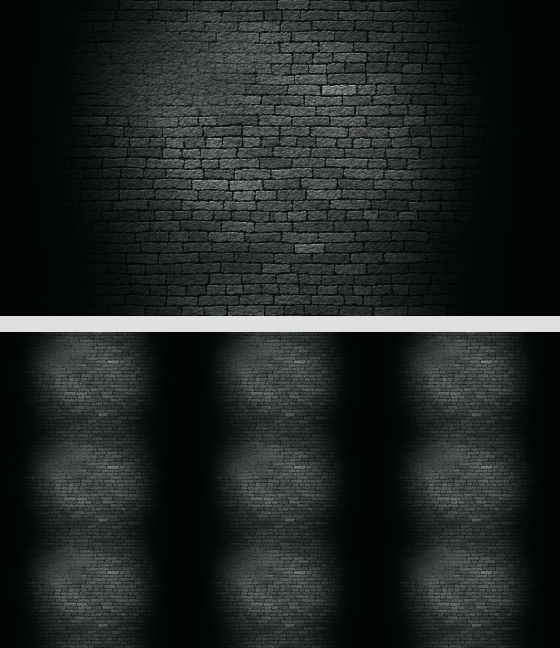
Top, the tile; bottom, the same tile 3 across and 3 down.
Write a WebGL 1 fragment shader that draws this texture.

```glsl
precision highp float;
// Dark, worn brick wall with header courses, rough relief and a pool of light.

#define ROWS 30.0          // courses up the canvas
#define COLS 15.0          // stretcher bricks across
#define ASPECT 1.77778     // width to height of the tile
#define JOINT 0.075        // half joint width, in courses
#define CORNER 0.14        // brick corner radius, in courses
#define SPLIT_CHANCE 0.13  // share of stretchers cut in two
#define ROUGHNESS 1.5      // strength of the surface relief
#define BRICK_TONE 0.29
#define MORTAR_TONE 0.075
#define SHADOW_COLOR vec3(0.004, 0.017, 0.018)
#define TAU 6.2831853

uniform vec2 u_resolution;

float hash(vec2 p) {
  vec3 q = fract(p.xyx * vec3(0.1031, 0.1030, 0.0973));
  q += dot(q, q.yzx + 33.33);
  return fract((q.x + q.y) * q.z);
}

// Distance to the nearest scattered point; wraps after "period" cells.
float cellular(vec2 uv, vec2 period) {
  vec2 p = uv * period;
  float nearest = 2.0;
  for (int j = -1; j <= 1; j++) {
    for (int i = -1; i <= 1; i++) {
      vec2 offset = vec2(float(i), float(j));
      vec2 cell = mod(floor(p) + offset, period);
      vec2 point = offset + vec2(hash(cell), hash(cell + 317.0));
      nearest = min(nearest, length(point - fract(p)));
    }
  }
  return nearest;
}

// Layered sines with whole frequencies, so they wrap.
float waves(vec2 uv) {
  vec2 t = uv * TAU;
  return 0.5 * sin(3.0 * t.x + 2.0 * t.y + 1.0)
       + 0.3 * sin(5.0 * t.x - 7.0 * t.y + sin(4.0 * t.x))
       + 0.2 * sin(13.0 * t.x + 9.0 * t.y + 2.0 * sin(6.0 * t.y));
}

// Offset of a joint from its regular place, in bricks.
float jointShift(float index, float count, float row) {
  return 0.24 * hash(vec2(mod(index, count), row + 41.0));
}

// x: distance inside the brick, in courses; yz: brick identity.
vec3 brickAt(vec2 uv) {
  vec2 q = uv * ROWS * vec2(ASPECT, 1.0);
  q += vec2(0.12, 0.13) * vec2(waves(uv.yx + 0.3), waves(uv));
  float row = mod(floor(q.y), ROWS);
  float header = 1.0 - step(0.5, abs(mod(row, 7.0) - 2.0));
  float count = COLS * (1.0 + header);
  float brickLength = ROWS * ASPECT / count;

  float x = q.x / brickLength + 0.5 * mod(row, 2.0) + 0.35 * hash(vec2(row, 7.0));
  float index = floor(x);
  index -= step(fract(x), jointShift(index, count, row));
  float left = index + jointShift(index, count, row);
  float right = index + 1.0 + jointShift(index + 1.0, count, row);
  vec2 id = vec2(mod(index, count), row);

  // Some stretchers are cut into two short bricks.
  if (header < 0.5 && hash(id + 91.0) < SPLIT_CHANCE) {
    float middle = 0.5 * (left + right);
    if (x < middle) right = middle;
    else { left = middle; id.x += 60.0; }
  }
  vec2 inset = vec2(min(x - left, right - x) * brickLength,
                    0.5 - abs(fract(q.y) - 0.5)) - JOINT;
  float rounded = CORNER - length(max(CORNER - inset, 0.0));
  return vec3(min(min(inset.x, inset.y), rounded), id);
}

// Coating that hides the joints, mostly at the upper left.
float coating(vec2 uv) {
  vec2 c = cos(TAU * (uv - vec2(0.31, 0.78)));
  return smoothstep(1.25, 1.9, c.x + c.y + 0.3 * waves(uv * 2.0));
}

// x: surface height, y: brick coverage, z: grain.
vec3 surface(vec2 uv) {
  float coarse = 1.0 - cellular(uv, vec2(84.0, 66.0));
  float fine = 1.0 - cellular(uv, vec2(190.0, 138.0));
  float grain = 0.45 * coarse + 0.55 * fine;
  float edge = brickAt(uv).x + 0.16 * (grain - 0.55);
  float soft = max(0.07, 0.7 * ROWS / u_resolution.y);
  float cover = mix(smoothstep(-soft, soft, edge), 1.0, 0.8 * coating(uv));
  return vec3(0.32 * cover + 0.5 * grain, cover, grain);
}

// Pool of light that fades to the sides and corners.
float lightPool(vec2 uv) {
  float across = 0.5 - 0.5 * cos(TAU * (uv.x + 0.01));
  float upward = 0.5 + 0.5 * cos(TAU * (uv.y - 0.6));
  return smoothstep(0.02, 0.86, across * (0.56 + 0.44 * upward));
}

void main() {
  vec2 uv = gl_FragCoord.xy / u_resolution;
  vec3 here = surface(uv);
  float above = surface(uv + vec2(-0.0008, 0.0034)).x;
  float relief = clamp(ROUGHNESS * (here.x - above), -0.6, 0.7);

  // Tone differs from brick to brick; a few are pale.
  vec2 id = brickAt(uv).yz;
  float bare = 1.0 - coating(uv);
  float pale = step(0.95, hash(id + 13.0));
  float variation = 1.0 + bare * (0.34 * (hash(id) - 0.5) + 0.28 * pale);
  float tone = mix(MORTAR_TONE, BRICK_TONE * variation, here.y);
  tone *= (0.55 + 0.75 * here.z) * (1.0 + relief) * (1.0 + 0.14 * waves(uv));

  // Cool green coating against slightly warmer bare brick.
  vec3 tint = mix(vec3(0.95, 1.01, 0.98), vec3(1.0, 0.985, 0.99), bare * hash(id + 5.0));
  gl_FragColor = vec4(SHADOW_COLOR + tint * tone * lightPool(uv), 1.0);
}
```
